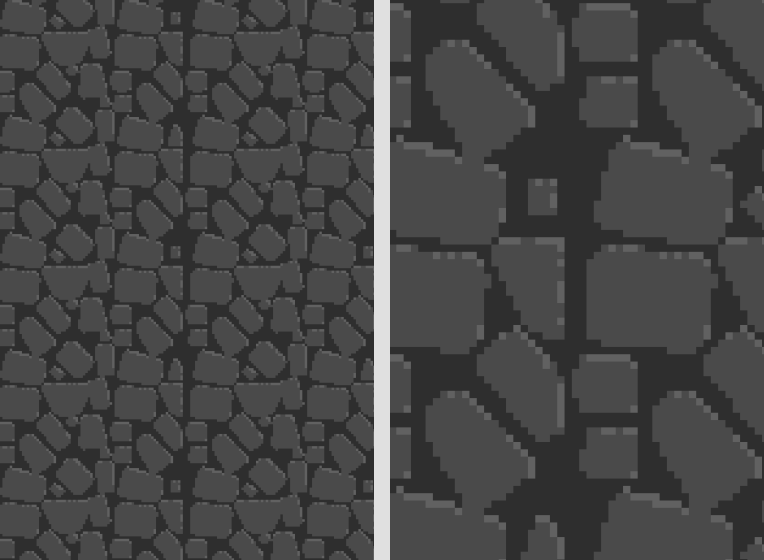
Left, the full canvas; right, a detail of the centre.
A WebGL 2 fragment shader for this texture:

```glsl
#version 300 es
precision highp float;
// Pixel-art cobblestones in dark grey mortar, with chipped light edges and a vertical seam.

uniform vec2 u_resolution;
out vec4 outColor;

float hash(vec2 p) {
    vec3 q = fract(vec3(p.xyx) * 0.1031);
    q += dot(q, q.yzx + 33.33);
    return fract((q.x + q.y) * q.z);
}

// Rounded block, turned by tilt and widening along its own x axis by taper.
float block(vec2 p, vec2 halfSize, float tilt, float taper) {
    float c = cos(tilt), s = sin(tilt);
    p = vec2(c * p.x + s * p.y, c * p.y - s * p.x);
    float corner = 0.5 * min(halfSize.x, halfSize.y);
    halfSize.y *= 1.0 + taper * clamp(p.x / halfSize.x, -1.0, 1.0);
    vec2 q = abs(p) - halfSize + corner;
    return length(max(q, 0.0)) + min(max(q.x, q.y), 0.0) - corner;
}

// Signed distance to the nearest stone; x runs across one strip, y runs down.
float stones(vec2 p) {
    const vec2 center[14] = vec2[14](
        vec2(10.0, 7.3), vec2(7.6, 21.4), vec2(1.8, 33.2), vec2(2.4, 42.4),
        vec2(14.4, 41.5), vec2(22.2, 33.2), vec2(27.5, 20.0), vec2(30.7, 3.4),
        vec2(23.3, 9.0), vec2(43.2, 3.6), vec2(40.7, 17.6), vec2(37.8, 33.0),
        vec2(29.6, 29.0), vec2(43.1, 41.9));
    const vec2 halfSize[14] = vec2[14](
        vec2(9.1, 6.1), vec2(8.7, 6.8), vec2(4.3, 4.3), vec2(3.9, 3.7),
        vec2(8.1, 4.9), vec2(7.7, 4.3), vec2(6.7, 8.5), vec2(7.1, 5.6),
        vec2(2.8, 2.1), vec2(3.7, 6.9), vec2(4.0, 6.4), vec2(7.1, 5.3),
        vec2(2.5, 2.1), vec2(2.2, 2.2));
    // Tilt and taper of each stone.
    const vec2 pose[14] = vec2[14](
        vec2(0.23, -0.1), vec2(0.1, 0.0), vec2(0.0, 0.0), vec2(0.1, 0.0),
        vec2(0.95, 0.25), vec2(0.9, 0.0), vec2(1.57, -0.35), vec2(0.75, 0.0),
        vec2(0.7, 0.2), vec2(-0.08, 0.0), vec2(-0.22, 0.0), vec2(1.45, 0.22),
        vec2(-0.6, 0.2), vec2(-0.4, 0.0));
    float nearest = 9.0;
    for (int i = 0; i < 14; i++) {
        vec2 d = p - center[i];
        bool second = d.x > 24.0;
        if (second && (i == 7 || i == 8)) continue; // cut away by the seam
        if (second) d.x -= 48.0;
        d.y = mod(d.y + 24.0, 48.0) - 24.0;
        nearest = min(nearest, block(d, halfSize[i], pose[i].x, pose[i].y));
    }
    // Leftover by the seam: a pebble and a larger wedge in alternate rows.
    float row = floor((p.y + 16.5) / 48.0);
    bool wedge = mod(row, 2.0) > 0.5;
    vec2 crumb = vec2(p.x - (wedge ? 72.3 : 71.7), p.y - 7.5 - 48.0 * row);
    vec2 crumbSize = wedge ? vec2(4.4, 2.6) : vec2(2.6, 2.1);
    nearest = min(nearest, block(crumb, crumbSize, 1.57, wedge ? 0.5 : 0.0));
    return max(nearest, p.x - 74.8);
}

// Flat grey of one square cell.
float cellShade(vec2 cell) {
    vec2 p = cell + 0.5;
    p.x = mod(p.x + 3.0, 79.0) - 3.0;
    if (stones(p) > 0.0) return 0.18;
    bool rim = stones(p + vec2(0.6, -0.85)) > 0.0;
    bool kept = hash(mod(floor(p), 48.0) + 7.0) < 0.68;
    return rim && kept ? 0.38 : 0.29;
}

void main() {
    // The canvas is 229.7 cells high, counted from the top left.
    float cellsPerPixel = 229.7 / u_resolution.y;
    vec2 p = vec2(gl_FragCoord.x, u_resolution.y - gl_FragCoord.y) * cellsPerPixel - 0.5;

    // Blend neighbouring cells over one pixel.
    vec2 cell = floor(p);
    vec2 blend = clamp((p - cell - 0.5) / cellsPerPixel + 0.5, 0.0, 1.0);
    float top = mix(cellShade(cell), cellShade(cell + vec2(1.0, 0.0)), blend.x);
    float bottom = mix(cellShade(cell + vec2(0.0, 1.0)), cellShade(cell + 1.0), blend.x);
    outColor = vec4(vec3(mix(top, bottom, blend.y)), 1.0);
}
```
